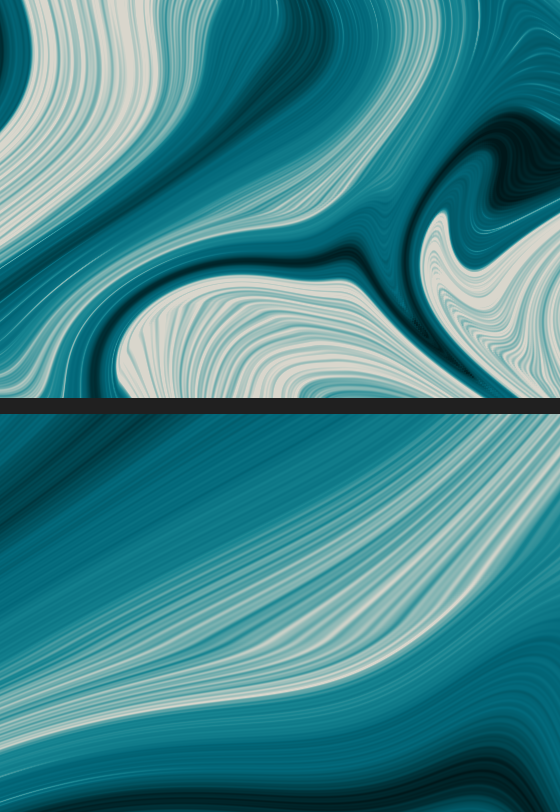
Top, the full canvas; bottom, a detail of the centre.
Give the GLSL for this background, as a WebGL 2 fragment shader.

```glsl
#version 300 es
precision highp float;
// Marbled liquid paint: teal, near-black and cream bands folded into each other.
// Area-preserving sine shears stir the plane; a cycle of paint tones is laid
// across the stirred coordinate, and fine strands follow the same flow.

#define STIR_STEPS 3        // number of stirring passes
#define STIR_SHEAR 1.08     // strength of each shear
#define STIR_SCALE 3.7      // wave number of the widest stir
#define STIR_GROWTH 1.55    // wave number ratio between passes
#define PAINT_FREQ 0.55     // paint cycles per canvas height
#define PAINT_SHIFT 0.12    // start of the paint cycle
#define FLOOR_SWEEP 0.45    // cycles laid level along the bottom
#define PALE_EDGE 0.006     // half width of pale borders
#define TEAL_EDGE 0.026     // half width of the softer borders
#define STRAND_FREQ 14.0    // coarsest strands per paint cycle
#define STRAND_DEPTH 0.27   // strand contrast in pale paint
#define THREAD_GAIN 1.6     // pale hairlines in teal paint

uniform vec2 u_resolution;
out vec4 fragColor;

const float TAU = 6.2831853;

// Paint colours from darkest to palest
const vec3 PAINT[6] = vec3[6](
  vec3(0.00, 0.09, 0.10), vec3(0.00, 0.27, 0.31), vec3(0.01, 0.41, 0.48),
  vec3(0.09, 0.52, 0.57), vec3(0.45, 0.68, 0.68), vec3(0.85, 0.84, 0.80));

// Order of the tones within one paint cycle
const int BANDS = 16;
const float TONE[16] = float[16](5.0, 4.7, 4.6, 4.9, 3.9, 2.0, 1.0, 2.0,
                                 2.4, 3.6, 4.1, 3.0, 2.0, 1.8, 0.2, 1.8);

vec3 paintColor(float tone) {
  tone = clamp(tone, 0.0, 5.0);
  int i = min(int(tone), 4);
  return mix(PAINT[i], PAINT[i + 1], tone - float(i));
}

// Uneven wave, so that folds differ in reach
float wave(float x, float phase) {
  return sin(x + phase) * (0.68 + 0.32 * sin(0.43 * x + 2.3 * phase));
}

// Alternating shears, widest first, with a turn between passes
vec2 stir(vec2 p) {
  float k = STIR_SCALE;
  mat2 turn = mat2(0.92, 0.39, -0.39, 0.92);
  vec2 center = vec2(0.7, 0.5);
  for (int i = 0; i < STIR_STEPS; i++) {
    float phase = 1.9 * float(i);
    p.x += STIR_SHEAR / k * wave(k * p.y, phase + 0.6);
    p.y += STIR_SHEAR / k * wave(k * p.x, phase * 1.3 + 2.2);
    p = turn * (p - center) + center;
    k *= STIR_GROWTH;
  }
  // undo the accumulated turn
  for (int i = 0; i < STIR_STEPS; i++) p = (p - center) * turn + center;
  return p;
}

// Tone of the band at a paint phase; slope is phase change per canvas height
float bandTone(float phase, float slope) {
  float x = phase * float(BANDS);
  int i = int(floor(x));
  float a = TONE[i & (BANDS - 1)];
  float b = TONE[(i + 1) & (BANDS - 1)];
  float edge = max(a, b) > 3.8 ? PALE_EDGE : TEAL_EDGE;
  float w = clamp(edge * slope * float(BANDS), 0.08, 0.5);
  return mix(a, b, smoothstep(0.5 - w, 0.5 + w, fract(x)));
}

// Layered sines across the flow; layers too broad or too fine fade out
float strands(float phase, float along, float slope) {
  float sum = 0.0, freq = STRAND_FREQ;
  for (int n = 0; n < 6; n++) {
    float layer = float(n);
    float density = freq * slope;   // strands per canvas height
    float fade = smoothstep(6.0, 20.0, density)
               * (1.0 - smoothstep(0.2, 0.5, density / u_resolution.y));
    float drift = 1.6 * sin(along * (3.0 + layer) + 2.1 * layer);
    float swell = 0.75 + 0.4 * sin(along * 4.0 + 9.0 * phase + 1.7 * layer);
    sum += fade * swell * sin(TAU * freq * phase + drift);
    freq *= 1.8;
  }
  return sum;
}

void main() {
  vec2 p = gl_FragCoord.xy / u_resolution.y;
  vec2 q = stir(p);

  // Paint phase: upright bands above, level ones along the bottom
  float phase = PAINT_SHIFT + PAINT_FREQ * q.x + 0.2 * (0.5 - q.y)
              + FLOOR_SWEEP * (1.0 - smoothstep(-0.1, 0.45, q.y));
  float slope = length(vec2(dFdx(phase), dFdy(phase))) * u_resolution.y;
  float tone = bandTone(phase, slope);

  // Strands show most in pale paint
  float strand = strands(phase, q.y, slope);
  float pale = smoothstep(2.4, 4.0, tone);
  tone += strand * mix(0.10, STRAND_DEPTH, pale);

  // Hairlines gathered in patches of teal
  float patchMask = smoothstep(0.1, 0.9, sin(5.0 * q.y + 3.0 * p.x));
  float hairline = pow(clamp(0.45 * strand, 0.0, 1.0), 3.0);
  tone += THREAD_GAIN * hairline * patchMask
        * smoothstep(0.8, 1.8, tone) * (1.0 - pale);

  // Slow shading within each body of paint
  tone += 0.12 * sin(6.0 * q.y + 2.0 * sin(5.0 * q.x));

  fragColor = vec4(paintColor(tone), 1.0);
}
```
